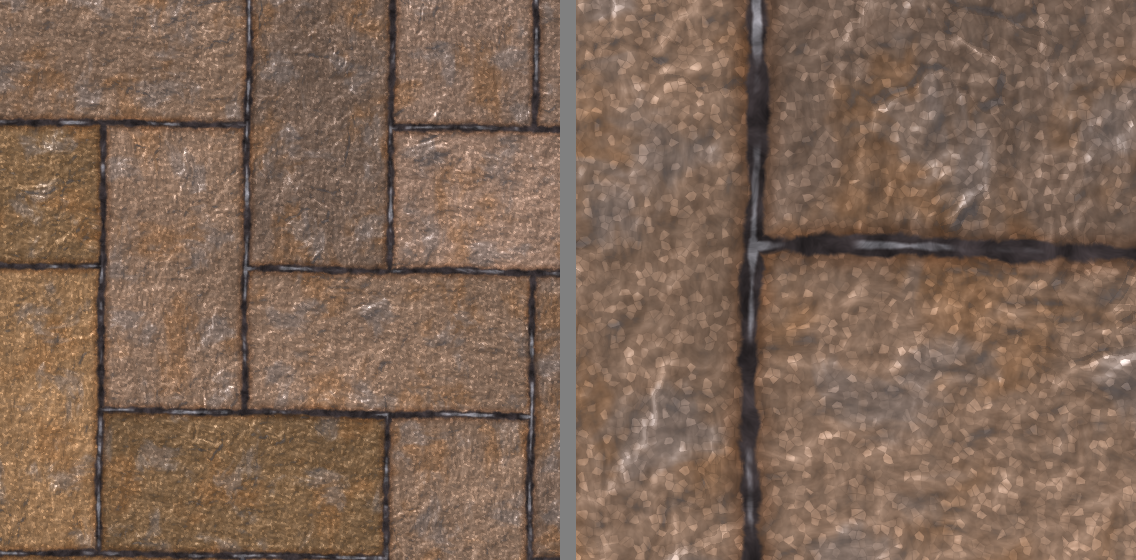
Left: the whole. Right: its middle third, enlarged.
Write a Shadertoy shader that draws this texture.

```glsl
// Stamped stone paving: 1 x 2 slabs in a herringbone bond with dark, worn joints.
// The bond comes from (column + row) mod 4; warped cellular plateaus form the broken
// ledges, and layered sines give the stains and the fine grain.

float hash(vec2 p) {
    return fract(sin(dot(p, vec2(127.1, 311.7))) * 43758.5);
}

vec2 hash2(vec2 p) {
    return vec2(hash(p), hash(p + 19.3));
}

// Layered, rotated and warped sines, roughly -0.8 to 0.8
float waves(vec2 p) {
    float sum = 0.0, amp = 0.5;
    for (int i = 0; i < 5; i++) {
        p = mat2(0.8, 0.6, -0.6, 0.8) * p * 1.9 + 1.7;
        p += 0.4 * sin(p.yx * 1.2 + float(i));
        sum += amp * sin(p.x) * sin(p.y);
        amp *= 0.6;
    }
    return sum;
}

// Cellular plateaus with rounded borders: mostly low, a few standing proud
float plateaus(vec2 p) {
    vec2 cell = floor(p);
    float nearest = 9.0, second = 9.0, level = 0.0;
    for (int y = -1; y <= 1; y++)
    for (int x = -1; x <= 1; x++) {
        vec2 id = cell + vec2(x, y);
        float d = length(id + hash2(id) - p);
        second = min(second, max(d, nearest));
        if (d < nearest) {
            nearest = d;
            level = pow(hash(id + 7.7), 3.0);
        }
    }
    return level * (0.35 + 0.65 * smoothstep(0.0, 0.22, second - nearest));
}

// Surface height of a slab, grain running along x
float height(vec2 p) {
    vec2 warped = p + 0.17 * vec2(waves(p * 2.6), waves(p * 2.6 + 9.0));
    float broken = smoothstep(-0.3, 0.35, waves(p * 1.6 + 41.0));
    return broken * (0.5 * plateaus(warped * vec2(1.7, 2.3))
                   + 0.4 * plateaus(warped * vec2(4.0, 5.5) + 31.0))
         + 0.3 * waves(p * vec2(5.0, 7.0))
         + 0.22 * waves(p * vec2(11.0, 14.0) + 5.0);
}

void mainImage(out vec4 fragColor, in vec2 fragCoord) {
    vec2 uv = fragCoord / iResolution.xy;
    uv.y = 1.0 - uv.y;

    // Slab grid, rows counted downwards, slightly skewed and hand-laid
    vec2 grid = uv + vec2(0.013, -0.014) * (uv.yx - 0.5);
    grid = grid / 0.2565 + vec2(0.29, 0.127);
    grid += 0.005 * sin(grid.yx * 5.3 + 2.0);

    // Herringbone: steps 0 and 1 lie flat, steps 2 and 3 stand upright
    vec2 cell = floor(grid);
    float bond = mod(cell.x + cell.y, 4.0);
    bool upright = bond > 1.5;
    vec2 along = upright ? vec2(0, 1) : vec2(1, 0);
    vec2 anchor = cell - along * mod(bond, 2.0);
    vec2 local = grid - anchor;
    vec2 inset = min(local, 1.0 + along - local);
    float edge = min(inset.x, inset.y);

    // Per-slab surface coordinates and light from the upper left
    vec2 light = vec2(-0.6, -0.8);
    vec2 p = (upright ? local.yx : local) + 37.0 * hash2(anchor + 3.1);
    if (upright) light = light.yx;
    float relief = clamp(height(p) - height(p + 0.02 * light), -0.4, 0.4);

    // Slab colour: dark to light tone, pinkish to ochre hue
    float tone = 0.5 - 0.5 * cos(6.2832 * (anchor.x + 3.0 * anchor.y - 2.0) / 8.0);
    float ochre = smoothstep(-1.0, 3.0, anchor.y - anchor.x);
    tone = clamp(tone + 0.25 * (hash(anchor) - 0.4), 0.0, 1.0);
    vec3 color = mix(vec3(0.455, 0.375, 0.325), vec3(0.585, 0.475, 0.41), tone);
    color *= mix(vec3(1.0), vec3(1.0, 0.94, 0.76), ochre);

    // Broad mottling, rust stains and blue-grey bloom
    float mottle = waves(p * 1.3 + 4.0);
    float rust = smoothstep(0.05, 0.6, waves(p * 3.0 + 21.0));
    float bloom = smoothstep(0.1, 0.6, waves(p * 4.2 + 53.0));
    color *= 1.0 + 0.12 * mottle;
    color = mix(color, vec3(0.55, 0.38, 0.24), 0.42 * rust);
    color = mix(color, vec3(0.49, 0.45, 0.44), 0.5 * bloom);

    // Relief shading, blue-grey hollows, sheen and fine speckle
    float speckle = plateaus(p * 55.0);
    color *= 1.0 + 1.05 * relief;
    color = mix(color, vec3(0.4, 0.38, 0.39), 0.45 * smoothstep(0.08, 0.3, -relief));
    float sheen = smoothstep(0.04, 0.3, relief) * (0.4 + 0.6 * bloom);
    color += sheen * (0.08 + 0.25 * speckle) * vec3(0.85, 0.95, 1.05);
    color *= 0.93 + 0.34 * speckle;
    color += 0.035 * waves(p * 24.0);

    // Rounded rim, stained next to the joint
    float ragged = edge + 0.008 * waves(grid * 6.0) + 0.012 * waves(grid * 15.0);
    float rim = 1.0 - smoothstep(0.015, 0.075, ragged);
    color = mix(color, color * vec3(0.8, 0.73, 0.67), rim);

    // Dark joint with a broken grey streak along its centre
    float soft = 1.2 / (0.2565 * iResolution.y);
    float streak = 1.0 - smoothstep(0.002, 0.009 + soft, edge + 0.008 * waves(grid * 9.0));
    float worn = smoothstep(-0.15, 0.45, waves(grid * 4.0 + 11.0));
    vec3 joint = mix(vec3(0.2, 0.175, 0.18), vec3(0.48, 0.47, 0.49), streak * worn);
    joint *= 1.0 + 0.5 * waves(grid * 16.0);
    color = mix(joint, color, smoothstep(0.018 - soft, 0.026 + soft, ragged));

    fragColor = vec4(clamp(color, 0.0, 1.0), 1.0);
}
```
